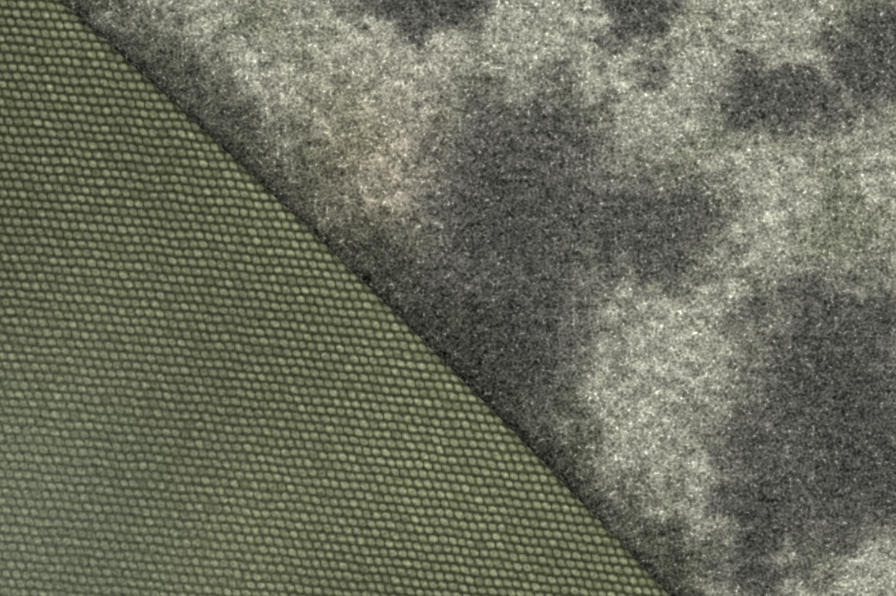
Reproduce this texture procedurally as a Shadertoy shader.

```glsl
vec2 gradientAt(vec2 cell) {
    vec3 h = fract(cell.xyx * vec3(0.1031, 0.1030, 0.0973));
    h += dot(h, h.yzx + 33.33);
    return fract((h.xx + h.yz) * h.zy) * 2.0 - 1.0;
}

float gradientNoise(vec2 p) {
    vec2 i = floor(p), f = fract(p);
    vec2 u = f * f * f * (f * (f * 6.0 - 15.0) + 10.0);
    float a = dot(gradientAt(i), f);
    float b = dot(gradientAt(i + vec2(1, 0)), f - vec2(1, 0));
    float c = dot(gradientAt(i + vec2(0, 1)), f - vec2(0, 1));
    float d = dot(gradientAt(i + vec2(1, 1)), f - vec2(1, 1));
    return mix(mix(a, b, u.x), mix(c, d, u.x), u.y);
}

float fbm(vec2 p) {
    float sum = 0.0, amp = 1.0;
    for (int i = 0; i < 4; i++) {
        sum += amp * gradientNoise(p);
        p = mat2(1.6, 1.2, -1.2, 1.6) * p + 7.3;
        amp *= 0.6;
    }
    return sum;
}

// Dark camouflage patches: centre and radii
const vec4 patches[12] = vec4[12](
    vec4(0.87, 0.72, 0.15, 0.14), vec4(0.82, 0.51, 0.18, 0.16),
    vec4(1.10, 0.62, 0.11, 0.09), vec4(0.83, 0.37, 0.12, 0.12),
    vec4(0.69, 0.99, 0.12, 0.05), vec4(1.07, 0.97, 0.06, 0.07),
    vec4(1.48, 0.90, 0.08, 0.09), vec4(1.31, 0.84, 0.11, 0.06),
    vec4(1.41, 0.43, 0.15, 0.11), vec4(1.34, 0.24, 0.14, 0.15),
    vec4(1.27, 0.08, 0.08, 0.10), vec4(1.48, 0.24, 0.10, 0.14));

float camouflage(vec2 p) {
    p += 0.075 * vec2(fbm(p * 11.0), fbm(p * 11.0 + 31.0));
    float bare = 1.0;
    for (int i = 0; i < 12; i++) {
        float d = length((p - patches[i].xy) / patches[i].zw);
        bare *= 1.0 - 0.8 * smoothstep(1.55, 0.5, d);
    }
    return 1.0 - bare;
}

vec3 fleece(vec2 p, float edgeDist) {
    float dark = camouflage(p);
    float olive = smoothstep(-0.2, 0.6, fbm(p * 6.0 + 3.0));
    vec3 col = mix(vec3(0.62, 0.62, 0.56), vec3(0.48, 0.49, 0.42), olive);
    float warm = exp(-28.0 * dot(p - vec2(0.64, 0.68), p - vec2(0.64, 0.68)));
    col += vec3(0.03, 0.005, -0.005) * warm;
    col = mix(col, vec3(0.28, 0.28, 0.265), dark);

    // Shadow cast along the fold
    float shade = smoothstep(0.15, 0.01, edgeDist + 0.08 * fbm(p * 12.0));
    col = mix(col, vec3(0.24, 0.245, 0.21), 0.8 * shade);
    col *= 1.0 - 0.35 * smoothstep(0.025, 0.0, edgeDist);

    // Tufts lit from above, then grainy pile
    vec2 q = p + 0.008 * vec2(gradientNoise(p * 30.0), gradientNoise(p * 30.0 + 17.0));
    float tuft = gradientNoise(q * vec2(32.0, 40.0)) + 0.7 * gradientNoise(q * vec2(58.0, 68.0) + 4.0);
    float lit = gradientNoise(q * 44.0) - gradientNoise(q * 44.0 + vec2(0.2, 0.45));
    float pile = gradientNoise(p * vec2(95.0, 110.0)) + 1.2 * gradientNoise(p * 157.0 + 9.3)
        + 0.9 * gradientNoise(p * mat2(170.0, 130.0, -130.0, 170.0) + 3.7);
    col *= 1.0 + 0.30 * tuft + 0.22 * lit;
    col += (0.10 + 0.17 * col) * pile;
    return col + 0.10 * smoothstep(0.45, 1.0, pile);
}

vec3 canvas(vec2 p, float edgeDist) {
    // Staggered threads on slightly bending rows
    vec2 q = mat2(0.997, 0.07, -0.07, 0.997) * p;
    q.y += 0.025 * p.x * p.x;
    q += 0.004 * vec2(gradientNoise(p * 22.0), gradientNoise(p * 22.0 + 5.0));
    q *= vec2(62.0, 66.0);
    float row = floor(q.y);
    q.x += 0.5 * mod(row, 2.0) + 0.15 * gradientNoise(vec2(row * 0.37, p.x * 9.0));
    vec2 f = fract(q) - 0.5;
    f.y += 0.18 * f.x;
    float bump = smoothstep(0.68, 0.15, length(f * vec2(0.95, 1.2)));
    bump *= 1.0 + 0.35 * f.y;
    bump *= 1.0 + 0.6 * gradientNoise(vec2(floor(q.x), row) * 0.73 + 0.4);
    float focus = mix(0.55, 0.9, smoothstep(0.1, 0.8, length(p)));
    vec3 col = mix(vec3(0.22, 0.23, 0.16), vec3(0.51, 0.525, 0.415), mix(0.55, bump, focus));

    // Broad folds, pale lower corner and worn fibres
    col *= 1.0 + 0.20 * gradientNoise(p * vec2(4.0, 2.5) + 2.0);
    col *= 0.95 + 0.10 * smoothstep(0.9, 0.1, p.y);
    col += vec3(0.02, 0.03, 0.045) * exp(-9.0 * dot(p - vec2(0.03, 0.1), p - vec2(0.03, 0.1)));
    float fray = gradientNoise(p * vec2(90.0, 120.0)) + gradientNoise(p * 171.0 + 6.1);
    col *= 1.0 + 0.26 * fray;

    // Rounded rim of the fold
    col *= 1.0 + 0.05 * smoothstep(-0.09, -0.02, edgeDist);
    return col * (1.0 - 0.25 * smoothstep(-0.012, 0.0, edgeDist));
}

void mainImage(out vec4 fragColor, in vec2 fragCoord) {
    vec2 p = fragCoord / iResolution.y;
    float x = p.x - 0.098;
    float foldHeight = 1.0 - 0.975 * x + 0.1 * x * (1.025 - x);
    float edgeDist = (p.y - foldHeight) * 0.716;
    edgeDist += 0.003 * gradientNoise(p * 60.0);

    float soft = 1.0 / iResolution.y;
    float side = smoothstep(-soft, soft, edgeDist);
    vec3 col = mix(canvas(p, edgeDist), fleece(p, edgeDist), side);
    fragColor = vec4(clamp(col, 0.0, 1.0), 1.0);
}
```
